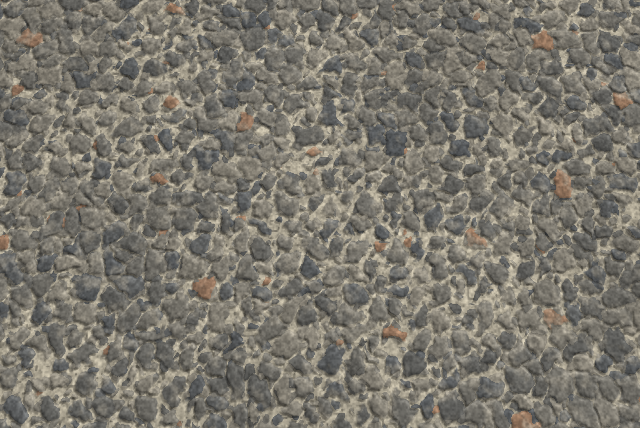
Give the GLSL for this texture, as a Shadertoy shader.

```glsl
// Weathered exposed-aggregate paving: grey stones set in pale sandy mortar.

const float STONE_ROWS = 20.0;    // large stones per canvas height
const float PEBBLE_ROWS = 37.0;   // small stones filling the gaps
const float PERSPECTIVE = 0.16;   // shrinkage towards the top
const float EDGE_WARP = 0.013;    // raggedness of the outlines
const float RELIEF_STEP = 0.0065; // distance over which slope is measured
const float SHADOW = 0.62;
const float HIGHLIGHT = 0.30;
const float GRAIN = 0.24;
const float RUST_SHARE = 0.022;
const vec2 LIGHT_DIR = vec2(0.55, 0.83);

const vec3 SAND = vec3(0.70, 0.67, 0.595);
const vec3 STONE_DARK = vec3(0.345, 0.345, 0.335);
const vec3 STONE_LIGHT = vec3(0.51, 0.49, 0.445);
const vec3 STONE_BLUE = vec3(0.31, 0.325, 0.34);
const vec3 RUST = vec3(0.58, 0.44, 0.34);
const vec3 DUST = vec3(0.60, 0.575, 0.52);

vec3 hash3(vec2 p) {
    vec3 q = fract(p.xyx * vec3(0.1031, 0.1030, 0.0973));
    q += dot(q, q.yxz + 33.33);
    return fract((q.xxy + q.yzz) * q.zyx);
}

float noise(vec2 p) {
    vec2 i = floor(p), f = fract(p);
    f = f * f * (3.0 - 2.0 * f);
    float low = mix(hash3(i).x, hash3(i + vec2(1, 0)).x, f.x);
    float high = mix(hash3(i + vec2(0, 1)).x, hash3(i + vec2(1, 1)).x, f.x);
    return mix(low, high, f.y);
}

float fbm(vec2 p) {
    float sum = 0.0, amplitude = 0.53;
    for (int i = 0; i < 4; i++) {
        sum += amplitude * noise(p);
        p = mat2(1.6, 1.2, -1.2, 1.6) * p + 17.3;
        amplitude *= 0.5;
    }
    return sum;
}

float smoothMin(float a, float b, float k) {
    float h = max(k - abs(a - b), 0.0) / k;
    return min(a, b) - 0.25 * h * h * k;
}

// Depth inside the nearest stone: positive on stone, negative in the gaps.
float stoneInset(vec2 p, out vec2 id) {
    vec2 cell = floor(p);
    float nearest = 9.0, second = 9.0;
    id = cell;
    for (int j = -1; j <= 1; j++)
    for (int i = -1; i <= 1; i++) {
        vec2 c = cell + vec2(i, j);
        vec3 place = hash3(c), form = hash3(c + 71.7);
        vec2 q = p - c - 0.5 - 0.8 * (place.xy - 0.5);
        float angle = 6.2832 * place.z;
        q = mat2(cos(angle), sin(angle), -sin(angle), cos(angle)) * q;
        float stretch = mix(1.0, 1.38, form.x);
        q *= vec2(stretch, 1.0 / stretch);
        float blocky = 1.15 * max(abs(q.x), abs(q.y));
        float d = mix(length(q), blocky, 0.6 * form.z) / mix(0.43, 0.80, form.y);
        if (d < nearest) { second = nearest; nearest = d; id = c; }
        else second = min(second, d);
    }
    return smoothMin(1.0 - nearest, 0.65 * (second - nearest), 0.16);
}

float dome(float inset) {
    float rim = 1.0 - clamp(inset * 2.2, 0.0, 1.0);
    return 1.0 - rim * rim;
}

// Surface height; also gives stone coverage and the identity of the stone.
float surface(vec2 p, out float cover, out vec2 id) {
    vec2 wobble = vec2(fbm(p * 42.0), fbm(p * 42.0 + 53.1)) - 0.5;
    vec2 q = p + EDGE_WARP * 2.0 * wobble;
    float gap = mix(0.0, 0.17, smoothstep(0.3, 0.75, noise(p * 5.0 + 9.0)));
    vec2 smallId;
    float large = stoneInset(q * STONE_ROWS + 100.0, id) - gap;
    float small = stoneInset(q * PEBBLE_ROWS + 300.0, smallId) - gap - 0.12;
    float largeHeight = dome(large), smallHeight = 0.6 * dome(small);
    if (smallHeight > largeHeight) id = smallId + 500.0;
    cover = max(smoothstep(-0.02, 0.11, large), smoothstep(-0.02, 0.13, small));
    return max(largeHeight, smallHeight) + 0.42 * fbm(p * 65.0);
}

void mainImage(out vec4 fragColor, in vec2 fragCoord) {
    vec2 p = (fragCoord - 0.5 * iResolution.xy) / iResolution.y;
    p = p * (1.0 + PERSPECTIVE * p.y) + 4.0;

    float cover, ignoredCover;
    vec2 id, ignoredId;
    float height = surface(p, cover, id);
    float lightward = surface(p + LIGHT_DIR * RELIEF_STEP, ignoredCover, ignoredId);
    float slope = height - lightward;

    // Stone tint, with dusty scuffs on top
    vec3 tint = hash3(id + 19.0);
    vec3 stone = mix(STONE_DARK, STONE_LIGHT, tint.x);
    stone = mix(stone, STONE_BLUE, 0.7 * step(0.83, tint.y));
    stone = mix(stone, RUST, 0.8 * step(tint.z, RUST_SHARE));
    stone = mix(stone, DUST, 0.6 * smoothstep(0.45, 0.78, fbm(p * 38.0 + 7.0)));

    // Sand between the stones, with coarse dark grains
    vec3 sand = SAND * mix(0.86, 1.08, fbm(p * 60.0 + 31.0));
    sand *= 1.0 - 0.28 * smoothstep(0.72, 0.92, noise(p * 125.0));

    // Relief lighting and fine mineral grain
    vec3 color = mix(sand, stone, cover);
    color *= 1.0 + HIGHLIGHT * clamp(slope, 0.0, 0.8) - SHADOW * clamp(-slope, 0.0, 0.85);
    float grain = 0.55 * noise(p * 130.0 + 3.0) + 0.45 * noise(p * 250.0 + 11.0) - 0.5;
    color *= 1.0 + 2.0 * GRAIN * grain;
    color *= mix(0.96, 1.06, noise(p * 2.3));
    fragColor = vec4(clamp(color, 0.0, 1.0), 1.0);
}
```
